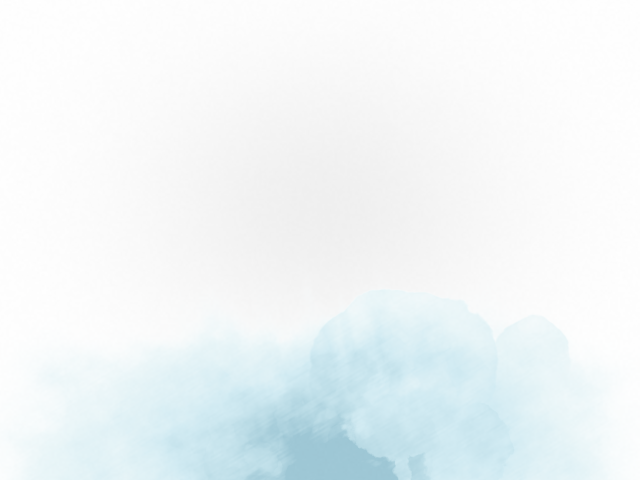
A WebGL 2 fragment shader for this background:

```glsl
#version 300 es
precision highp float;

uniform vec2 u_resolution;
out vec4 fragColor;

const vec3 PAPER = vec3(0.996);
const vec3 MIST = vec3(0.91, 0.96, 0.97);
const vec3 SKY = vec3(0.82, 0.92, 0.95);
const vec3 LAGOON = vec3(0.73, 0.86, 0.90);
const vec3 DEEP = vec3(0.62, 0.78, 0.835);

float hash(vec2 p) {
    vec3 q = fract(vec3(p.xyx) * 0.1031);
    q += dot(q, q.yzx + 33.33);
    return fract((q.x + q.y) * q.z);
}

float noise(vec2 p) {
    vec2 i = floor(p), f = fract(p);
    f = f * f * (3.0 - 2.0 * f);
    float low = mix(hash(i), hash(i + vec2(1, 0)), f.x);
    float high = mix(hash(i + vec2(0, 1)), hash(i + vec2(1, 1)), f.x);
    return mix(low, high, f.y);
}

float fbm(vec2 p) {
    float sum = 0.0, amp = 0.5;
    for (int i = 0; i < 5; i++) {
        sum += amp * noise(p);
        p = mat2(1.6, 1.2, -1.2, 1.6) * p + 7.3;
        amp *= 0.5;
    }
    return sum;
}

// Soft elliptical falloff, 1 at the center
float glow(vec2 p, vec2 center, vec2 radius) {
    vec2 q = (p - center) / radius;
    return exp(-dot(q, q));
}

// Approximate signed distance to an ellipse
float ellipse(vec2 p, vec2 center, vec2 radius) {
    return (length((p - center) / radius) - 1.0) * min(radius.x, radius.y);
}

float fill(float d, float softness) {
    return 1.0 - smoothstep(-softness, softness, d);
}

// Flat wash with pigment gathered just inside its rim
float washLayer(float d, float tint, float rim) {
    return fill(d, 0.003) * (tint + rim * exp(min(d, 0.0) * 90.0));
}

// Overlapping dried layers with crisp irregular borders
float driedLayers(vec2 p) {
    float sum = 0.0;
    for (int i = 0; i < 4; i++) {
        float level = fbm(p * 6.0 + float(i) * 17.0) - 0.52;
        sum += fill(level, 0.012) - 0.5 + 0.6 * exp(-abs(level) * 70.0);
    }
    return sum;
}

vec3 pigment(float depth) {
    float t = clamp(depth, 0.0, 1.0) * 4.0;
    vec3 c = mix(PAPER, MIST, clamp(t, 0.0, 1.0));
    c = mix(c, SKY, clamp(t - 1.0, 0.0, 1.0));
    c = mix(c, LAGOON, clamp(t - 2.0, 0.0, 1.0));
    return mix(c, DEEP, clamp(t - 3.0, 0.0, 1.0));
}

void main() {
    vec2 p = gl_FragCoord.xy / u_resolution.y;
    p.x += 0.6667 - 0.5 * u_resolution.x / u_resolution.y;

    // Wandering outlines
    vec2 wander = vec2(fbm(p * 9.0), fbm(p * 9.0 + 31.0)) - 0.48;
    vec2 ragged = vec2(fbm(p * 26.0 + 11.0), fbm(p * 26.0 + 57.0)) - 0.48;
    vec2 soft = p + 0.14 * wander;
    vec2 crisp = p + 0.045 * wander + 0.012 * ragged;
    vec2 torn = crisp + 0.045 * ragged;

    // Gray halo on the paper
    vec3 paper = PAPER - 0.058 * glow(p + 0.03 * wander, vec2(0.677, 0.56), vec2(0.38, 0.30));

    // Broad wash
    float broad = 0.56 * glow(soft, vec2(0.64, 0.03), vec2(0.51, 0.27));
    broad *= 1.0 - 0.8 * smoothstep(0.25, 0.41, soft.y);
    broad *= 0.68 + 0.66 * fbm(p * 7.0 + 4.0);

    // Dark pool, cut by a ragged pale tongue that melts upward
    float tongue = ellipse(torn, vec2(0.87, 0.14), vec2(0.15, 0.095));
    tongue = min(tongue, ellipse(torn, vec2(0.835, 0.01), vec2(0.020, 0.09)));
    tongue = min(tongue, ellipse(torn, vec2(0.995, 0.02), vec2(0.105, 0.15)));
    float melt = mix(0.004, 0.07, smoothstep(0.12, 0.22, p.y));
    float pool = 0.60 * glow(soft, vec2(0.70, 0.0), vec2(0.20, 0.18));
    pool *= 1.0 - 0.72 * fill(tongue, melt);

    // Domed blooms fading downward
    float dome = washLayer(ellipse(crisp, vec2(0.845, 0.236), vec2(0.20, 0.153)), 0.11, 0.06);
    float lobe = washLayer(ellipse(crisp, vec2(1.105, 0.245), vec2(0.085, 0.098)), 0.09, 0.05);
    dome *= smoothstep(0.14, 0.28, p.y);
    lobe *= smoothstep(0.20, 0.32, p.y);
    float rightWash = 0.20 * glow(soft, vec2(1.05, 0.13), vec2(0.18, 0.15));
    float fold = ellipse(torn, vec2(0.98, 0.06), vec2(0.085, 0.10));
    float foldTint = washLayer(fold, 0.015, 0.07) * smoothstep(0.96, 1.02, p.x);

    // Pale spot, upright wisps and slanted brush grain
    float spot = 0.12 * glow(crisp, vec2(0.865, 0.192), vec2(0.025, 0.018));
    float wisps = smoothstep(0.45, 0.9, noise(vec2(p.x * 45.0 + p.y * 8.0, p.y * 7.0)));
    wisps *= 0.09 * glow(p, vec2(0.64, 0.32), vec2(0.20, 0.09));
    float grain = noise(vec2(p.x + p.y, (p.y - 0.6 * p.x) * 9.0) * 22.0) - 0.5;

    float depth = broad + pool + max(dome, lobe) + rightWash + foldTint + wisps - spot;
    float texture_ = 0.10 * grain + 0.34 * (fbm(p * 28.0) - 0.48);
    depth *= 1.0 + texture_ + 0.055 * driedLayers(crisp);
    vec3 color = mix(paper, pigment(depth), smoothstep(0.0, 0.22, depth));

    // Fine paper tooth
    color += 0.007 * (noise(p * 190.0) - 0.5);
    fragColor = vec4(clamp(color, 0.0, 1.0), 1.0);
}
```
